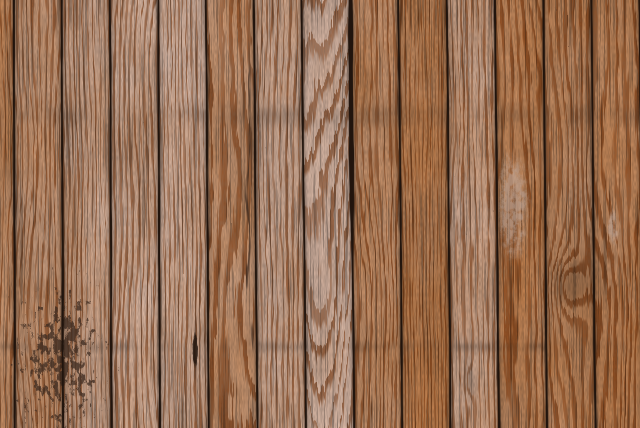
Reproduce this texture procedurally as a WebGL 1 fragment shader.

```glsl
precision highp float;
// Weathered upright wooden planks with ring grain, dark seams, knots and stains.
uniform vec2 u_resolution;

const float PLANKS = 13.26;       // planks across the canvas
const float FIRST_OFFSET = 0.705; // hidden share of the first plank
const float LEAN = 0.08;          // tilt of the seams on the right side
const float SEAM_HALF = 0.019;    // half seam width, in plank widths
const float GAP_HALF = 0.045;     // half width of the one open gap
const float GAP_SEAM = 8.0;
const float CRACK_PLANK = 5.0;

const vec3 FRESH_LIGHT = vec3(0.66, 0.44, 0.27);
const vec3 FRESH_DARK = vec3(0.50, 0.27, 0.115);
const vec3 WORN_LIGHT = vec3(0.75, 0.635, 0.57);
const vec3 WORN_DARK = vec3(0.55, 0.37, 0.26);
const vec3 SEAM_COLOR = vec3(0.13, 0.08, 0.05);
const vec3 MOULD_COLOR = vec3(0.23, 0.16, 0.12);
const vec3 WASH_COLOR = vec3(0.74, 0.65, 0.60);

// Per plank, left to right: weathering, ring count, ring distortion
const vec4 WORN_A = vec4(0.30, 0.50, 0.72, 0.85);
const vec4 WORN_B = vec4(0.88, 0.42, 0.74, 1.00);
const vec4 WORN_C = vec4(0.25, 0.10, 0.70, 0.15);
const vec4 WORN_D = vec4(0.25, 0.18, 0.0, 0.0);
const vec4 RINGS_A = vec4(8.0, 9.0, 11.0, 8.0);
const vec4 RINGS_B = vec4(10.0, 3.0, 9.0, 1.0);
const vec4 RINGS_C = vec4(8.0, 13.0, 9.0, 6.0);
const vec4 RINGS_D = vec4(5.0, 5.0, 0.0, 0.0);
const vec4 SWIRL_A = vec4(1.5, 2.5, 1.5, 3.0);
const vec4 SWIRL_B = vec4(2.0, 3.5, 3.0, 6.0);
const vec4 SWIRL_C = vec4(3.5, 1.5, 2.5, 3.5);
const vec4 SWIRL_D = vec4(3.0, 4.0, 0.0, 0.0);

// Blemishes, placed in plank widths across and canvas heights up
const vec2 KNOT = vec2(12.53, 0.335);
const vec2 SMALL_KNOT = vec2(10.41, 0.11);
const vec2 HOLE = vec2(4.73, 0.18);
const vec2 MOULD = vec2(1.95, 0.16);
const vec2 WASH = vec2(11.32, 0.52);
const vec2 SMALL_WASH = vec2(13.42, 0.47);

float hash(vec2 p) {
  return fract(sin(dot(p, vec2(127.1, 311.7))) * 43758.5453);
}

float noise(vec2 p) {
  vec2 i = floor(p), f = fract(p);
  f = f * f * (3.0 - 2.0 * f);
  return mix(mix(hash(i), hash(i + vec2(1, 0)), f.x),
             mix(hash(i + vec2(0, 1)), hash(i + vec2(1, 1)), f.x), f.y);
}

float fbm(vec2 p) {
  float sum = 0.0, gain = 0.5;
  for (int k = 0; k < 4; k++) {
    sum += gain * noise(p);
    p = p * 2.03 + 17.3;
    gain *= 0.5;
  }
  return sum / 0.9375;
}

float blob(vec2 p, vec2 centre, vec2 radius) {
  vec2 d = (p - centre) / radius;
  return exp(-dot(d, d));
}

float pick(vec4 a, vec4 b, vec4 c, vec4 d, float i) {
  vec4 v = i < 3.5 ? a : i < 7.5 ? b : i < 11.5 ? c : d;
  float slot = i - 4.0 * floor((i + 0.5) / 4.0);
  return dot(v, step(abs(vec4(slot) - vec4(0, 1, 2, 3)), vec4(0.5)));
}

void main() {
  vec2 uv = gl_FragCoord.xy / u_resolution;
  float y = uv.y, pixel = PLANKS / u_resolution.x;

  // Plank number and position across it
  float s = uv.x * PLANKS + FIRST_OFFSET;
  s += LEAN * (y - 0.5) * mix(0.3, 1.0, smoothstep(0.1, 0.5, uv.x));
  s += 0.015 * (noise(vec2(floor(s + 0.5) * 7.0, y * 5.0)) - 0.5);
  float id = floor(s), u = s - id - 0.5, seed = hash(vec2(id, 4.0)) * 50.0;
  vec2 p = vec2(s, y);
  float worn = pick(WORN_A, WORN_B, WORN_C, WORN_D, id);
  float rings = pick(RINGS_A, RINGS_B, RINGS_C, RINGS_D, id);
  float swirl = pick(SWIRL_A, SWIRL_B, SWIRL_C, SWIRL_D, id);
  float arch = smoothstep(4.5, 5.5, swirl);

  // Growth rings: soft on one side, sharp on the other, bent around knots
  float fibre = noise(vec2(s * 38.0 + seed, y * 22.0));
  float fine = noise(vec2(s * 75.0, y * 110.0 + seed));
  float streak = noise(vec2(s * 52.0 + seed, y * 6.0));
  float knot = blob(p, KNOT, vec2(0.38, 0.06));
  float smallKnot = blob(p, SMALL_KNOT, vec2(0.11, 0.04));
  float bend = noise(vec2(u * 1.4 + seed, y * 2.8 + seed));
  float ring = rings * u + swirl * mix(1.0, 0.5, arch) * bend;
  ring += 0.4 * (fibre - 0.5) + 0.5 * noise(vec2(u * 4.0 + seed, y * 7.0));
  ring += 2.2 * knot + 1.2 * smallKnot;
  ring += arch * (9.0 * y - 4.0 * (u + 0.4) * (u + 0.4));
  float t = fract(ring), soft = clamp(1.2 * pixel * rings, 0.06, 0.35);
  float start = 0.35 + 0.25 * hash(vec2(floor(ring), seed)) + 0.1 * arch;
  float line = smoothstep(start, start + 0.22, t) * (1.0 - smoothstep(1.0 - soft, 1.0, t));
  line *= 0.55 + 0.65 * noise(vec2(floor(ring) * 3.7 + seed, y * 6.0));
  line *= 0.75 + 0.5 * fine;

  // Wood colour with uneven weathering and fine fibres
  float patches = fbm(vec2(s * 1.7 + seed, y * 6.0));
  worn = clamp(worn + 0.6 * (patches - 0.5), 0.0, 1.0);
  vec3 color = mix(mix(FRESH_LIGHT, WORN_LIGHT, worn),
                   mix(FRESH_DARK, WORN_DARK, worn), clamp(line, 0.0, 1.0));
  color *= 0.86 + 0.13 * fibre + 0.15 * fine;
  color *= 1.0 - 0.22 * smoothstep(0.62, 0.85, streak);
  color *= 0.92 + 0.14 * fbm(vec2(s * 0.9 + seed, y * 3.0 + 9.0));

  // Faint uneven bands across all planks
  float bands = blob(vec2(0.0, y), vec2(0.0, 0.73), vec2(1.0, 0.025))
              + blob(vec2(0.0, y), vec2(0.0, 0.19), vec2(1.0, 0.012));
  color *= 1.0 - 0.16 * bands * smoothstep(0.3, 0.7, patches);

  // Whitewash, mould specks, knots, hole and crack
  float grit = fbm(vec2(s * 14.0, y * 75.0));
  float wash = blob(p, WASH, vec2(0.38, 0.14)) * step(abs(id - 11.0), 0.5)
             + blob(p, SMALL_WASH, vec2(0.14, 0.045));
  color = mix(color, WASH_COLOR, 0.6 * smoothstep(0.3, 0.85, wash * (0.2 + 1.3 * grit)));
  float mould = 0.4 * blob(p, MOULD, vec2(0.9, 0.2)) + 0.13 * hash(vec2(id, 8.0));
  color = mix(color, MOULD_COLOR, 0.75 * smoothstep(0.74, 0.88, mould + 0.75 * grit));
  color *= 1.0 - 0.15 * knot - 0.2 * smallKnot;
  float hole = blob(p, HOLE, vec2(0.06, 0.045)) * (0.6 + 0.8 * grit);
  color = mix(color, SEAM_COLOR, 0.85 * smoothstep(0.35, 0.6, hole));
  float crackX = 0.25 + 0.2 * noise(vec2(y * 9.0, 3.0)) + 0.05 * fibre;
  float crack = 1.0 - smoothstep(0.005, 0.01 + pixel, abs(u - crackX));
  crack *= step(abs(id - CRACK_PLANK), 0.5) * smoothstep(0.17, 0.2, y);
  crack *= 1.0 - smoothstep(0.85, 0.92, y);
  color = mix(color, MOULD_COLOR, 0.7 * crack * smoothstep(0.3, 0.6, noise(vec2(y * 14.0, 6.0))));

  // Seams with shaded edges; one opens toward the top
  float nearest = floor(s + 0.5), edge = abs(s - nearest);
  float open = step(abs(nearest - GAP_SEAM), 0.5) * smoothstep(0.35, 0.6, y);
  float halfWidth = mix(SEAM_HALF, GAP_HALF, open);
  halfWidth *= 0.8 + 0.4 * noise(vec2(nearest * 5.0, y * 25.0));
  color *= 1.0 - 0.35 * exp(-max(edge - halfWidth, 0.0) * 30.0);
  float seam = 1.0 - smoothstep(halfWidth - 0.6 * pixel, halfWidth + 0.6 * pixel, edge);
  gl_FragColor = vec4(mix(color, SEAM_COLOR, seam), 1.0);
}
```
